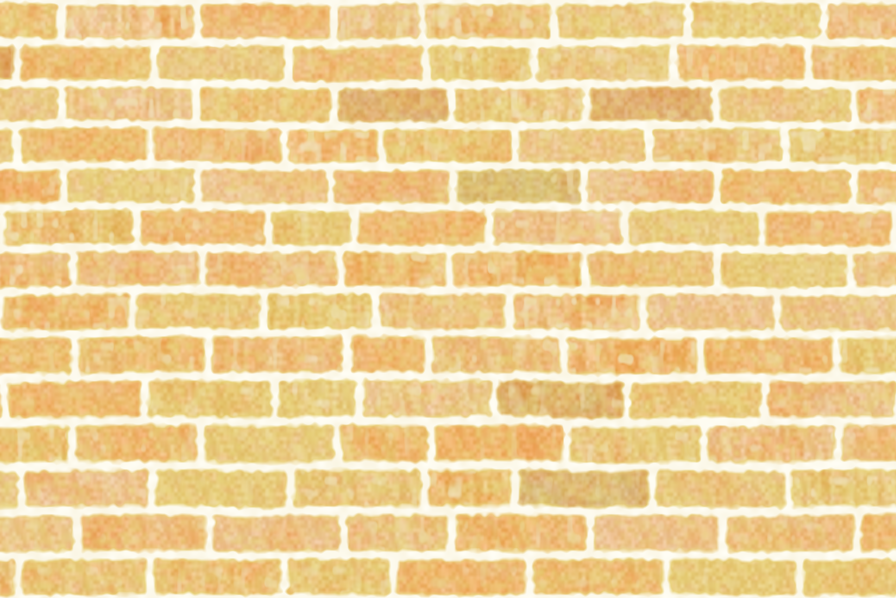
Reproduce this texture procedurally as a WebGL 2 fragment shader.

```glsl
#version 300 es
precision highp float;
// Pale orange brick wall: running bond, white mortar, streaked and blotched bricks.

#define ROWS 14.0          // courses over the canvas height
#define PITCH 0.2246       // brick plus joint length, canvas heights
#define BED_JOINT 0.0135   // horizontal mortar thickness
#define HEAD_JOINT 0.0125  // vertical mortar thickness
#define CORNER 0.006       // corner rounding
#define ROUGHNESS 0.0065   // raggedness of the brick edges
#define SOFTNESS 0.0034    // blur of the brick edges
#define SAG 0.0147         // uneven course heights
#define STREAKS 0.30       // strength of the vertical marks
#define SPECKLE 0.16       // strength of the fine grain

uniform vec2 u_resolution;
out vec4 fragColor;

const vec3 ORANGE = vec3(0.945, 0.700, 0.420);
const vec3 PINK   = vec3(0.935, 0.770, 0.600);
const vec3 STRAW  = vec3(0.905, 0.805, 0.490);
const vec3 RUST   = vec3(0.940, 0.640, 0.370);
const vec3 CREAM  = vec3(0.945, 0.900, 0.760);
const vec3 FRINGE = vec3(0.910, 0.835, 0.470);
const vec3 MORTAR = vec3(1.000, 0.995, 0.960);

float hash(vec2 p) {
  return fract(sin(dot(p, vec2(127.1, 311.7))) * 43758.5453);
}

float noise(vec2 p) {
  vec2 i = floor(p), f = fract(p);
  f = f * f * (3.0 - 2.0 * f);
  return mix(mix(hash(i), hash(i + vec2(1, 0)), f.x),
             mix(hash(i + vec2(0, 1)), hash(i + vec2(1, 1)), f.x), f.y);
}

// Position of head joint k; each course holds one shortened brick.
float headJoint(float k, float row) {
  float odd = mod(row, 2.0);
  float start = mix(0.114, 0.014, odd) + 0.020 * sin(row * 0.6 + 0.8) * odd
              + 0.030 * (hash(vec2(row, 7.0)) - 0.5) * (1.0 - odd);
  float shortBrick = 2.5 + step(0.75, hash(vec2(row, 3.0)));
  float cut = mix(0.025, 0.085, hash(vec2(row, 5.0))) * step(shortBrick, k);
  return start + PITCH * k - cut + 0.010 * (hash(vec2(k, row + 40.0)) - 0.5);
}

// Surface colour of one brick.
vec3 brickColour(vec2 p, vec2 id) {
  float tint = hash(id + 11.0), warmth = hash(id + 23.0);
  float streaky = hash(id + 37.0);
  vec2 q = p + id * 3.7;

  // Base tint with blotches drifting between orange, pink and straw
  float blotch = noise(q * vec2(26.0, 34.0)) - 0.5;
  float chroma = noise(q * vec2(55.0, 60.0) + 9.0) - 0.5;
  vec3 col = mix(ORANGE, PINK, clamp(tint * 0.95 + blotch * 0.8, 0.0, 1.0));
  col = mix(col, STRAW, clamp(warmth * 1.25 - 0.30 + chroma * 0.9, 0.0, 0.9));

  // Fired patches and the odd dull brick
  float fired = smoothstep(0.62, 0.85, noise(q * vec2(17.0, 12.0) + 31.0));
  col = mix(col, RUST, fired * 0.6 * (1.0 - 0.6 * warmth));
  col *= 1.0 - 0.07 * step(0.94, hash(id + 53.0));

  // Vertical marks, then fine grain and pale scuffs
  float streak = noise(q * vec2(125.0, 17.0)) - 0.5;
  float grain = noise(q * vec2(170.0, 150.0)) - 0.5;
  col += streak * STREAKS * (0.2 + 0.8 * streaky * streaky) * vec3(0.15, 0.5, 0.8);
  col += grain * SPECKLE * vec3(0.35, 0.6, 1.0);
  float scuff = smoothstep(0.60, 0.90, noise(q * vec2(75.0, 48.0) + 5.0));
  return mix(col, CREAM, scuff * (0.2 + 0.55 * streaky));
}

void main() {
  vec2 p = gl_FragCoord.xy / u_resolution.y;

  // Courses counted from the top, slightly wavy and uneven
  float depth = 1.0 - p.y;
  float bow = sin(3.14159 * depth);
  float wave = 0.005 * (noise(p * vec2(7.0, 5.0)) - 0.5);
  float course = (depth + SAG * bow * bow + wave) * ROWS;
  float row = floor(course);

  // Last head joint to the left of this point
  float x = p.x + 0.004 * (noise(p * 30.0 + 70.0) - 0.5);
  float brick = -2.0;
  for (float k = -1.0; k < 9.0; k++) {
    if (headJoint(k, row) <= x) brick = k;
  }
  float left = headJoint(brick, row), right = headJoint(brick + 1.0, row);

  // Distance inwards from the rounded, ragged brick outline
  float f = fract(course);
  vec2 inset = vec2(min(x - left, right - x) - 0.5 * HEAD_JOINT,
                    min(f, 1.0 - f) / ROWS - 0.5 * BED_JOINT);
  float d = CORNER - length(max(CORNER - inset, 0.0));
  d += ROUGHNESS * (noise(p * 95.0 + 17.0) - 0.5);

  // Brick face with a yellowish rim, laid over the mortar
  vec3 face = brickColour(p, vec2(brick, row));
  float rim = 1.0 - smoothstep(0.0, 0.009, d);
  face = mix(face, FRINGE, rim * (0.35 + 0.5 * noise(p * 45.0 + 3.0)));
  vec3 mortar = mix(MORTAR, CREAM, 0.35 * noise(p * 80.0 + 50.0));
  float soft = max(SOFTNESS, 1.0 / u_resolution.y);
  vec3 col = mix(mortar, face, smoothstep(-soft, soft, d));
  fragColor = vec4(clamp(col, 0.0, 1.0), 1.0);
}
```
